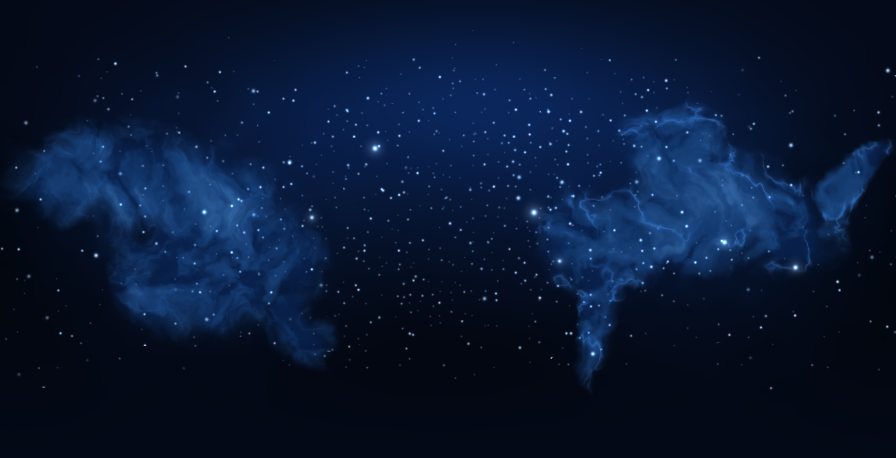
Write a WebGL 1 fragment shader that draws this background.

```glsl
precision highp float;

uniform vec2 u_resolution;

const vec3 NIGHT = vec3(0.016, 0.037, 0.095);
const vec3 VOID = vec3(0.006, 0.017, 0.042);
const vec3 SKY_GLOW = vec3(0.024, 0.115, 0.265);
const vec3 DEEP_BLUE = vec3(0.035, 0.135, 0.31);
const vec3 MID_BLUE = vec3(0.09, 0.26, 0.49);
const vec3 PALE_BLUE = vec3(0.25, 0.48, 0.74);
const vec3 STARLIGHT = vec3(0.72, 0.87, 1.0);

float hash(vec2 p) {
  vec3 q = fract(vec3(p.xyx) * 0.1031);
  q += dot(q, q.yzx + 33.33);
  return fract((q.x + q.y) * q.z);
}

float noise(vec2 p) {
  vec2 cell = floor(p);
  vec2 f = fract(p);
  f = f * f * (3.0 - 2.0 * f);
  float low = mix(hash(cell), hash(cell + vec2(1.0, 0.0)), f.x);
  float high = mix(hash(cell + vec2(0.0, 1.0)), hash(cell + 1.0), f.x);
  return mix(low, high, f.y);
}

float fbm(vec2 p) {
  float sum = 0.0;
  float amplitude = 0.5;
  for (int i = 0; i < 5; i++) {
    sum += amplitude * noise(p);
    p = mat2(1.6, 1.2, -1.2, 1.6) * p + 17.3;
    amplitude *= 0.5;
  }
  return sum;
}

float glow(vec2 p, vec2 center, vec2 radius) {
  vec2 q = (p - center) / radius;
  return exp(-dot(q, q));
}

// Positive inside a tilted ellipse, falling to zero at its rim
float lobe(vec2 p, vec2 center, vec2 radius, float angle) {
  vec2 q = p - center;
  float c = cos(angle);
  float s = sin(angle);
  q = vec2(c * q.x + s * q.y, c * q.y - s * q.x);
  return 1.0 - length(q / radius);
}

float leftCloud(vec2 p) {
  float d = lobe(p, vec2(0.35, 0.60), vec2(0.32, 0.13), -0.16);
  d = max(d, lobe(p, vec2(0.47, 0.44), vec2(0.27, 0.16), -0.22));
  d = max(d, lobe(p, vec2(0.17, 0.62), vec2(0.13, 0.11), 0.2));
  return max(d, lobe(p, vec2(0.67, 0.30), vec2(0.10, 0.15), 0.35) - 0.25);
}

float rightCloud(vec2 p) {
  float d = lobe(p, vec2(1.53, 0.54), vec2(0.22, 0.14), 0.12);
  d = max(d, lobe(p, vec2(1.48, 0.65), vec2(0.14, 0.11), -0.5));
  d = max(d, lobe(p, vec2(1.34, 0.46), vec2(0.18, 0.13), 0.4));
  d = max(d, lobe(p, vec2(1.31, 0.31), vec2(0.06, 0.17), -0.12));
  d = max(d, lobe(p, vec2(1.72, 0.51), vec2(0.13, 0.12), 0.5));
  return max(d, lobe(p, vec2(1.84, 0.59), vec2(0.13, 0.035), 0.7));
}

// One jittered star per grid cell, kept with the given chance
float starField(vec2 p, float scale, float chance, float size) {
  vec2 cell = floor(p * scale);
  vec2 jitter = vec2(hash(cell + 3.1), hash(cell + 47.7));
  vec2 offset = (fract(p * scale) - 0.15 - 0.7 * jitter) / scale;
  float power = hash(cell + 91.3);
  float radius = size * (0.75 + 0.5 * power);
  float shine = 0.18 + 0.82 * power * power * power;
  return step(hash(cell + 11.9), chance) * shine * exp(-dot(offset, offset) / (radius * radius));
}

float brightStar(vec2 p, vec2 center, float size) {
  return glow(p, center, vec2(size)) + 0.22 * glow(p, center, vec2(size * 3.2));
}

void main() {
  vec2 p = gl_FragCoord.xy / u_resolution.y;

  // Night sky with dark flanks and a high central glow
  float shade = glow(p, vec2(0.0, 0.48), vec2(0.32, 0.32));
  shade += glow(p, vec2(1.96, 0.46), vec2(0.34, 0.32));
  shade += 0.75 * glow(p, vec2(0.98, 0.25), vec2(0.65, 0.17));
  vec3 color = mix(NIGHT, VOID, min(shade, 1.0));
  color += SKY_GLOW * 0.82 * glow(p, vec2(1.04, 0.79), vec2(0.50, 0.19));
  color += SKY_GLOW * 0.25 * glow(p, vec2(1.0, 0.58), vec2(0.62, 0.25));

  // Turbulent cloud shapes
  vec2 warp = vec2(fbm(p * 6.0), fbm(p * 6.0 + 31.0)) - 0.48;
  vec2 q = p + 0.11 * warp;
  float billow = fbm(q * 9.0 + 5.0);
  float detail = fbm(q * 22.0 + warp * 3.0);
  float left = leftCloud(q);
  float right = rightCloud(q);
  float body = max(left, right) + (billow - 0.48) * 0.85;
  float cover = smoothstep(-0.10, 0.48, body);

  // Soft haze around both clouds
  float haze = glow(p, vec2(0.39, 0.55), vec2(0.34, 0.25));
  haze += glow(p, vec2(1.53, 0.54), vec2(0.36, 0.26));
  color += DEEP_BLUE * haze * (0.12 + 0.4 * billow);

  // Light within the clouds
  float core = glow(p, vec2(0.39, 0.58), vec2(0.23, 0.14));
  core += 1.3 * glow(p, vec2(1.52, 0.56), vec2(0.17, 0.15));
  float light = 0.12 + 0.42 * core + 1.3 * (detail - 0.46) + 0.5 * (billow - 0.45);
  vec3 cloud = mix(DEEP_BLUE, MID_BLUE, smoothstep(0.0, 0.5, light));
  cloud = mix(cloud, PALE_BLUE, 0.75 * smoothstep(0.42, 1.05, light));
  color = mix(color, cloud, cover * 0.86);

  // Fine glowing threads, strongest near the lower right rims
  float ridge = 1.0 - abs(2.0 * fbm(q * 11.0 + 70.0) - 0.96);
  float thread = pow(clamp(ridge, 0.0, 1.0), 18.0);
  float rim = smoothstep(-0.05, 0.2, body) * (1.0 - smoothstep(0.3, 0.8, body));
  float side = mix(0.25, 1.0, smoothstep(1.0, 1.3, p.x));
  color += PALE_BLUE * thread * rim * side * 0.42;

  // Scattered stars, densest between the clouds
  float band = smoothstep(0.12, 0.32, p.y) * (1.0 - smoothstep(0.76, 0.94, p.y));
  float density = band * (0.12 + 0.5 * glow(p, vec2(0.99, 0.55), vec2(0.42, 0.40)));
  float stars = starField(p, 43.0, density, 0.0021);
  stars += starField(p + 7.0, 27.0, density * 0.8, 0.0024);
  stars += starField(p + 13.0, 12.0, band * 0.22, 0.0033);

  // Prominent stars
  stars += brightStar(p, vec2(0.819, 0.676), 0.0050);
  stars += brightStar(p, vec2(1.166, 0.536), 0.0056);
  stars += brightStar(p, vec2(1.582, 0.471), 0.0044);
  stars += brightStar(p, vec2(1.737, 0.416), 0.0046);
  stars += 0.8 * brightStar(p, vec2(0.681, 0.525), 0.0040);
  stars += 0.7 * brightStar(p, vec2(1.222, 0.430), 0.0040);
  color += STARLIGHT * stars;

  gl_FragColor = vec4(min(color, 1.0), 1.0);
}
```
